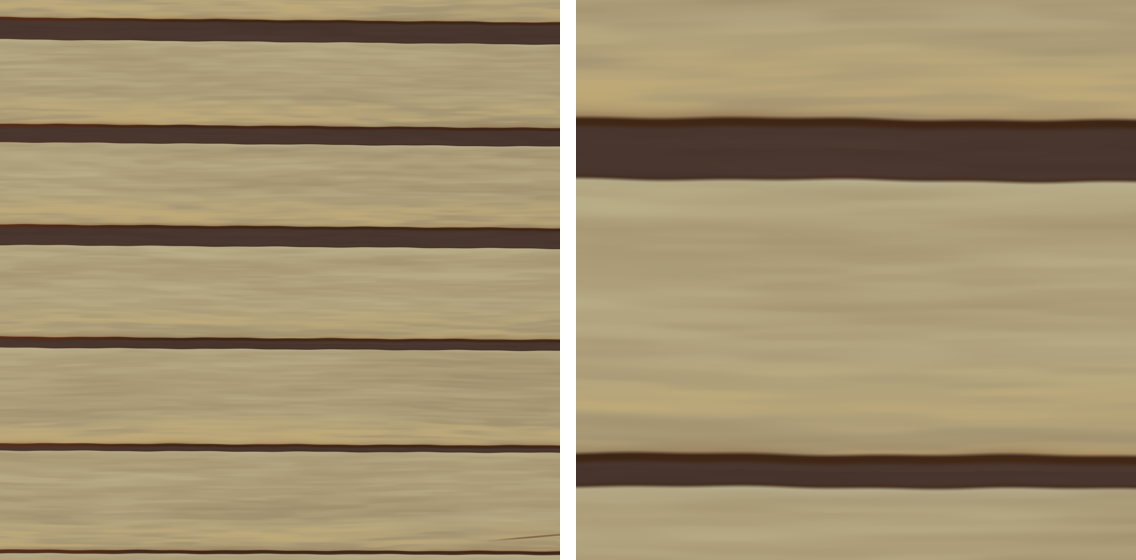
Left, the full canvas; right, a detail of the centre.
A WebGL 1 fragment shader for this texture:

```glsl
precision highp float;

uniform vec2 u_resolution;

const int GAP_COUNT = 6;
const float PITCH = 0.1829;       // distance between slat tops
const float FIRST_GAP = 0.0105;   // lower edge of the lowest gap
const float GAP_MIN = 0.0065;
const float GAP_GROWTH = 0.0066;  // each gap is wider than the one below
const float WIDE_GAP = 3.0;       // index of the one slipped slat
const float WIDE_EXTRA = 0.0105;
const float TILT = 0.003;
const float TILT_GROWTH = 0.0013;
const float RIM_WIDTH = 0.0075;
const float SOFTNESS = 0.0016;

const vec3 WOOD_LIGHT = vec3(0.71, 0.66, 0.51);
const vec3 WOOD_SHADE = vec3(0.63, 0.56, 0.425);
const vec3 WOOD_WARM = vec3(0.75, 0.66, 0.46);
const vec3 WOOD_PALE = vec3(0.75, 0.73, 0.62);
const vec3 SLAT_FRINGE = vec3(0.53, 0.39, 0.25);
const vec3 CAVITY = vec3(0.285, 0.212, 0.18);
const vec3 RIM = vec3(0.25, 0.15, 0.08);
const vec3 RIM_RED = vec3(0.34, 0.17, 0.09);

float hash(vec2 p) {
  return fract(sin(dot(p, vec2(127.1, 311.7))) * 4375.85);
}

// Cellular noise: random cell values blended by distance to jittered centres
float cellNoise(vec2 p) {
  vec2 cell = floor(p);
  float sum = 0.0;
  float total = 0.0;
  for (int j = -1; j <= 1; j++) {
    for (int i = -1; i <= 1; i++) {
      vec2 id = cell + vec2(float(i), float(j));
      vec2 centre = id + 0.2 + 0.6 * vec2(hash(id), hash(id + 37.3));
      vec2 d = p - centre;
      float weight = exp(-4.0 * dot(d, d));
      sum += weight * hash(id + 71.9);
      total += weight;
    }
  }
  return sum / total;
}

float gapWidth(float k) {
  float offset = k - WIDE_GAP;
  return GAP_MIN + GAP_GROWTH * k + WIDE_EXTRA * exp(-4.0 * offset * offset);
}

float edgeWobble(float x, float seed) {
  return 0.0005 * (sin(x * 31.0 + seed * 4.1) + 0.6 * sin(x * 83.0 + seed * 7.7));
}

// Grain, signed around zero, stretched along the slat
float woodGrain(vec2 p, float slat) {
  p.y += 0.003 * sin(p.x * 5.0 + slat * 2.3) + 0.0012 * sin(p.x * 14.0 + slat);
  vec2 q = p + vec2(slat * 5.37, slat * 1.71);
  float grain = 0.40 * cellNoise(q * vec2(2.5, 45.0))
              + 0.40 * cellNoise(q * vec2(6.0, 120.0) + 11.0)
              + 0.35 * cellNoise(q * vec2(17.0, 230.0) + 23.0);
  return grain - 0.575;
}

float segmentDistance(vec2 p, vec2 a, vec2 b) {
  vec2 ab = b - a;
  return length(p - a - ab * clamp(dot(p - a, ab) / dot(ab, ab), 0.0, 1.0));
}

void main() {
  vec2 uv = gl_FragCoord.xy / u_resolution;
  float soft = max(SOFTNESS, 0.8 / u_resolution.y);

  // Gaps and the distances from them to the slat edges
  float slat = -1.0;
  float rise = 0.15;    // height above the gap below
  float drop = 1.0;     // depth under the gap above
  float gapMask = 0.0;
  float rim = 0.0;
  for (int i = 0; i < GAP_COUNT; i++) {
    float k = float(i);
    float lower = FIRST_GAP + PITCH * k - (TILT + TILT_GROWTH * k) * (uv.x - 0.5);
    float upper = lower + gapWidth(k) + edgeWobble(uv.x, k);
    lower += edgeWobble(uv.x, k + 9.0);
    float inside = smoothstep(-soft, soft, uv.y - lower) * smoothstep(-soft, soft, upper - uv.y);
    gapMask = max(gapMask, inside);
    float topRim = 1.0 - smoothstep(0.4 * RIM_WIDTH, RIM_WIDTH, upper - uv.y);
    float lowRim = 0.6 * (1.0 - smoothstep(0.0, 0.004, uv.y - lower));
    rim = max(rim, inside * max(topRim, lowRim));
    if (uv.y > 0.5 * (lower + upper)) {
      slat = k;
      rise = max(uv.y - upper, 0.0);
    } else {
      drop = min(drop, max(lower - uv.y, 0.0));
    }
  }

  // Wood: cool upper part, warm streaky foot
  float grain = woodGrain(uv, slat);
  float tone = 0.66 + 1.25 * grain + 0.22 * (hash(vec2(slat, 4.0)) - 0.5) - 0.12 * uv.x;
  vec3 wood = mix(WOOD_SHADE, WOOD_LIGHT, clamp(tone, -0.5, 1.3));
  float foot = 1.0 - smoothstep(0.015, 0.065, rise);
  wood = mix(wood, WOOD_WARM, foot * clamp(0.4 + 2.2 * grain, 0.0, 0.9));

  // Worn edges
  float patchy = cellNoise(vec2(uv.x * 11.0, slat * 3.0 + uv.y * 30.0));
  wood = mix(wood, SLAT_FRINGE, exp(-rise / 0.0035) * (0.2 + 0.6 * patchy));
  wood = mix(wood, WOOD_PALE, exp(-drop / 0.004) * (0.25 + 0.5 * patchy));

  // Split in the lowest full slat
  float crack = segmentDistance(uv, vec2(0.87, 0.034), vec2(1.01, 0.046));
  float crackFade = smoothstep(0.86, 0.95, uv.x) * (0.35 + 0.5 * patchy);
  wood = mix(wood, SLAT_FRINGE * 0.75, crackFade * (1.0 - smoothstep(0.0, 0.003, crack)));

  // Shadowed gap
  vec3 rimColor = mix(RIM_RED, RIM, smoothstep(0.0, 0.35, uv.x));
  vec3 gapColor = mix(CAVITY, rimColor, rim) * (1.0 + 0.12 * grain);
  gl_FragColor = vec4(mix(wood, gapColor, gapMask), 1.0);
}
```
